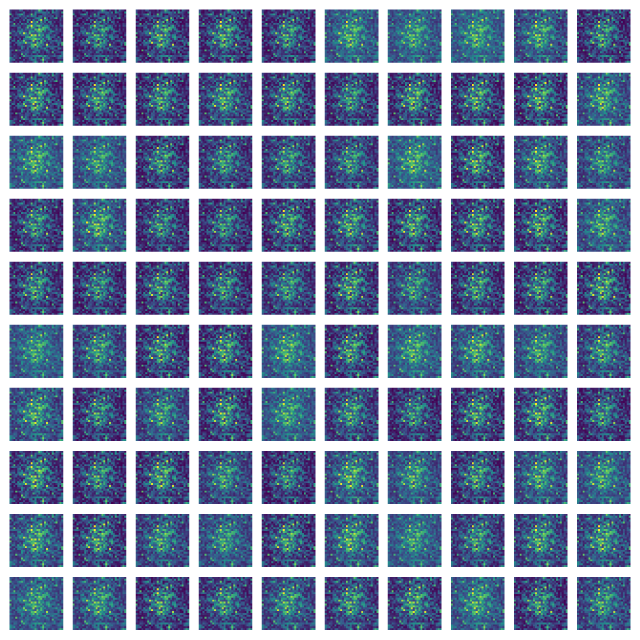
Give the GLSL for this pattern, as a WebGL 1 fragment shader.

```glsl
precision highp float;
// A 10 by 10 sheet of small heat maps on white, each 28 by 28 square cells.
// All maps share one hashed field (a bright central cloud over dark grain);
// each adds its own grain, contrast and haze before the colour ramp.

uniform vec2 u_resolution;

float hash(vec2 p) {
  vec3 q = fract(p.xyx * vec3(0.1031, 0.1030, 0.0973));
  q += dot(q, q.yzx + 33.33);
  return fract((q.x + q.y) * q.z);
}

// Purple, blue, teal, green, yellow
vec3 heatRamp(float value) {
  float t = clamp(value, 0.0, 1.0) * 4.0;
  vec3 c = mix(vec3(0.267, 0.005, 0.329), vec3(0.229, 0.322, 0.546), clamp(t, 0.0, 1.0));
  c = mix(c, vec3(0.128, 0.567, 0.551), clamp(t - 1.0, 0.0, 1.0));
  c = mix(c, vec3(0.369, 0.789, 0.383), clamp(t - 2.0, 0.0, 1.0));
  return mix(c, vec3(0.993, 0.906, 0.144), clamp(t - 3.0, 0.0, 1.0));
}

// 1 where an integer coordinate equals the given one
float at(float a, float b) {
  return step(abs(a - b), 0.5);
}

// Field common to all maps; cell (0, 0) is the top left
float sharedField(vec2 cell) {
  vec2 d = ((cell + 0.5) / 28.0 - vec2(0.49, 0.48)) / vec2(0.17, 0.22);
  float cloud = exp(-0.5 * dot(d, d));
  float grain = pow(hash(cell + 17.0), 1.6);
  float v = 0.02 + 0.18 * cloud + (0.3 + 0.5 * cloud) * grain;

  // Stray bright cells, more frequent along the top
  float rarity = cell.y < 3.0 ? 0.86 : 0.94;
  v += 0.35 * step(rarity, hash(cell + 71.0));

  // Short stem and faint band near the bottom, then a pair of hot cells
  v += 0.4 * at(cell.x, 17.0) * step(24.5, cell.y);
  v += 0.14 * at(cell.y, 24.0) * step(9.5, cell.x);
  float pair = at(cell.x, 11.0) * at(abs(cell.y - 7.0), 1.0);
  return mix(v, 0.97, pair);
}

vec3 sheet(vec2 p) {
  vec2 grid = (p - 0.015) / 0.0985;
  vec2 tile = floor(grid);
  vec2 local = fract(grid) * vec2(1.175, 1.187);
  bool outside = min(tile.x, tile.y) < 0.0 || max(tile.x, tile.y) > 9.0;
  if (outside || max(local.x, local.y) >= 1.0) return vec3(1.0);

  vec2 cell = floor(local * 28.0);
  float haze = 0.17 * pow(hash(tile + 5.0), 3.0);
  float contrast = mix(0.9, 1.06, hash(tile + 43.0));
  float ownGrain = hash(cell + tile * 37.0 + 131.0) - 0.5;
  float v = sharedField(cell) * contrast + 0.1 * ownGrain;
  return heatRamp(haze + max(v, 0.0) * (1.0 - haze));
}

void main() {
  // Average a 4 by 4 set of samples to smooth cell and tile edges
  vec3 sum = vec3(0.0);
  for (int j = 0; j < 4; j++) {
    for (int i = 0; i < 4; i++) {
      vec2 offset = (vec2(float(i), float(j)) + 0.5) / 4.0 - 0.5;
      vec2 uv = (gl_FragCoord.xy + offset) / u_resolution;
      sum += sheet(vec2(uv.x, 1.0 - uv.y));
    }
  }
  gl_FragColor = vec4(sum / 16.0, 1.0);
}
```
